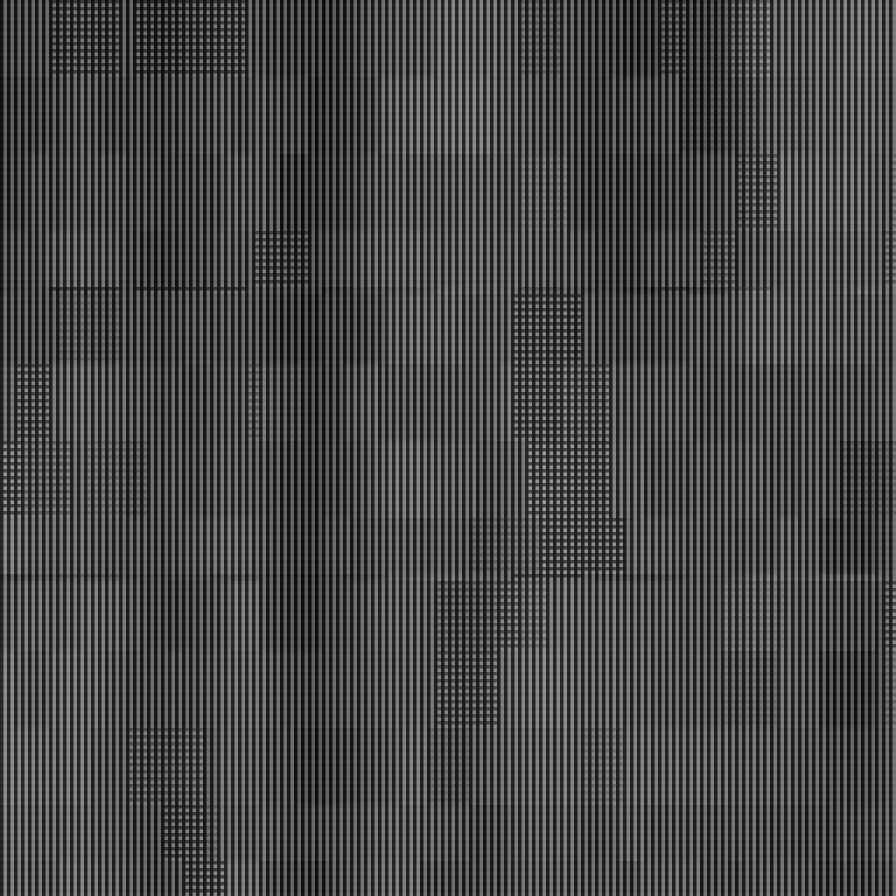
Reproduce this pattern procedurally as a Shadertoy shader.

```glsl
// Grey woven cloth: 128 by 128 threads, upright light stripes on a dark ground.
// Stepped bands are split into runs of columns; each run has its own tone and
// its own depth of crosswise gaps, which break the stripes into dots.

const float THREADS = 128.0;    // repeats across and down
const float RUN_WIDTH = 6.0;    // mean columns in a run
const float BAND_ROWS = 11.0;   // rows in a full band
const float BAND_CYCLE = 41.0;  // three full bands and a short one

float hash(vec2 p) {
    vec3 q = fract(vec3(p.xyx) * vec3(0.1031, 0.1030, 0.0973));
    q += dot(q, q.yzx + 33.33);
    return fract((q.x + q.y) * q.z);
}

float valueNoise(vec2 p) {
    vec2 cell = floor(p);
    vec2 f = fract(p);
    f = f * f * (3.0 - 2.0 * f);
    float low = mix(hash(cell), hash(cell + vec2(1.0, 0.0)), f.x);
    float high = mix(hash(cell + vec2(0.0, 1.0)), hash(cell + 1.0), f.x);
    return mix(low, high, f.y);
}

// Antialiased square wave that is high in the second half of each repeat
float thread(float x, float blur) {
    float fromCentre = abs(fract(x) - 0.75);
    fromCentre = min(fromCentre, 1.0 - fromCentre);
    return 1.0 - smoothstep(-blur, blur, fromCentre - 0.25);
}

// Band number, counted down from the top
float bandIndex(float row) {
    float within = min(floor(mod(row, BAND_CYCLE) / BAND_ROWS), 3.0);
    return 4.0 * floor(row / BAND_CYCLE) + within;
}

// Run number, with its boundary moved at random in each band
float runIndex(float column, float band) {
    float group = floor(column / RUN_WIDTH);
    float edge = floor(RUN_WIDTH * hash(vec2(group + 17.0, band)));
    return group + step(edge, mod(column, RUN_WIDTH));
}

void mainImage(out vec4 fragColor, in vec2 fragCoord) {
    vec2 uv = fragCoord / iResolution.xy;
    vec2 grid = vec2(uv.x, 1.0 - uv.y) * THREADS;
    vec2 blur = 0.5 * THREADS / iResolution.xy;

    float column = floor(grid.x);
    float band = bandIndex(floor(grid.y));
    vec2 run = vec2(runIndex(column, band), band);

    // Broad shading down the cloth, steps between runs, uneven threads
    float tone = 0.16 * (valueNoise(vec2(column * 0.09, band * 0.12)) - 0.5);
    tone += 0.06 * (hash(run + 51.0) - 0.5);
    tone += 0.03 * (hash(vec2(column, 9.0)) - 0.5);

    // Strong dots gather in patches that span several bands
    float patchiness = valueNoise(vec2(run.x * 0.45, band * 0.35) + 80.0);
    float weave = mix(patchiness, hash(run + 131.0), 0.35);
    float gapDepth = 0.06 + 0.46 * smoothstep(0.56, 0.80, weave);

    // Light warp stripes crossed by the rows
    float warp = thread(grid.x, blur.x);
    float weft = thread(grid.y, blur.y);
    float light = (0.465 + tone) * mix(1.0 - gapDepth, 1.0 + 0.15 * gapDepth, weft);
    float dark = 0.105 + 0.55 * tone + 0.02 * (weft - 0.5);

    fragColor = vec4(vec3(mix(dark, light, warp)), 1.0);
}
```
